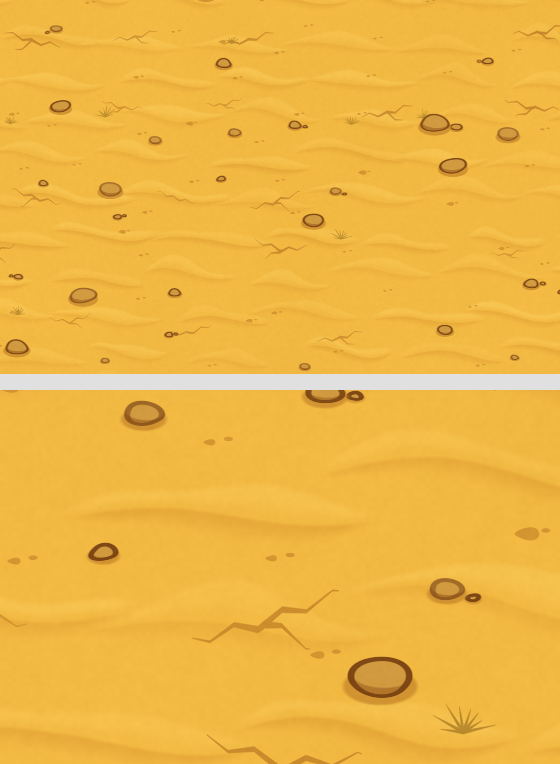
Top: the whole. Bottom: its middle third, enlarged.
Give the GLSL for this texture, as a Shadertoy shader.

```glsl
#define SAND      vec3(0.948, 0.727, 0.260)
#define SAND_LIT  vec3(0.968, 0.768, 0.315)
#define SAND_DARK vec3(0.905, 0.660, 0.222)
#define ROCK_TOP  vec3(0.820, 0.605, 0.250)
#define ROCK_SIDE vec3(0.700, 0.465, 0.170)
#define OUTLINE   vec3(0.480, 0.265, 0.070)
#define CRACK     vec3(0.780, 0.530, 0.165)
#define GRASS     vec3(0.690, 0.505, 0.150)
#define DUNE_CELL vec2(0.270, 0.105)
#define ROCK_CELL vec2(0.190, 0.150)
#define GRAIN     0.022

float pixel;

// Sine-free hash: two values in 0..1
vec2 hash2(vec2 p) {
    vec3 q = fract(p.xyx * vec3(0.1031, 0.1030, 0.0973));
    q += dot(q, q.yzx + 33.33);
    return fract((q.xx + q.yz) * q.zy);
}

float noise(vec2 p) {
    vec2 i = floor(p), f = fract(p);
    f = f * f * (3.0 - 2.0 * f);
    vec2 e = vec2(0.0, 1.0);
    return mix(mix(hash2(i).x, hash2(i + e.yx).x, f.x),
               mix(hash2(i + e.xy).x, hash2(i + e.yy).x, f.x), f.y);
}

float cover(float d) { return 1.0 - smoothstep(-0.75 * pixel, 0.75 * pixel, d); }

// Position inside a randomly shifted row of cells; id identifies the cell
vec2 scatter(vec2 p, vec2 size, float seed, out vec2 id) {
    vec2 g = p / size;
    g.x += 7.0 * hash2(vec2(floor(g.y) + 5.0, seed)).x;
    id = floor(g) + seed * vec2(17.0, 31.0);
    return (fract(g) - 0.5) * size;
}

// Segment that thins towards its end
float taper(vec2 p, vec2 a, vec2 b, float width) {
    vec2 v = b - a;
    float h = clamp(dot(p - a, v) / dot(v, v), 0.0, 1.0);
    return length(p - a - v * h) - width * (1.0 - 0.85 * h);
}

// Wavy crests: lit slope above, shade fading out below
vec3 dunes(vec2 p) {
    float lit = 0.0, shade = 0.0;
    for (int j = -1; j <= 1; j++)
    for (int i = -1; i <= 1; i++) {
        vec2 id, step2 = vec2(i, j) * DUNE_CELL;
        vec2 q = scatter(p + step2, DUNE_CELL, 1.0, id) - step2;
        vec2 a = hash2(id), b = hash2(id + 71.3);
        q -= (a - 0.5) * vec2(0.08, 0.04);
        float u = q.x / mix(0.11, 0.18, b.x);
        float body = max(0.0, 1.0 - u * u);
        float crest = mix(0.008, 0.016, a.y) * sin(3.0 * u + 2.2 + 1.6 * b.y);
        float d = q.y - crest;
        float top = 0.002 + 0.036 * body * (0.7 + 0.3 * sin(4.0 * u + 6.3 * a.x));
        float ends = smoothstep(0.0, 0.5, body);
        float glow = smoothstep(0.0, 0.7 * top, d) * (1.0 - smoothstep(top - 0.005, top + 0.003, d));
        lit = max(lit, glow * ends * mix(0.35, 1.0, b.y));
        float under = (1.0 - smoothstep(-0.004, 0.001, d)) * smoothstep(-0.024 * body - 0.003, 0.0, d);
        shade = max(shade, under * ends * mix(0.5, 1.0, a.x));
    }
    return mix(mix(SAND, SAND_LIT, lit), SAND_DARK, shade);
}

// Forked, kinked cracks
float cracks(vec2 p) {
    vec2 id, q = scatter(p, vec2(0.36, 0.20), 2.0, id);
    vec2 a = hash2(id), b = hash2(id + 43.7);
    q -= (a - 0.5) * vec2(0.16, 0.09);
    if (b.x > 0.8) return 0.0;
    if (a.x > 0.6) q.x = -q.x;
    q /= mix(0.7, 1.1, b.y);
    q.y += 0.005 * (abs(fract(q.x * 22.0 + a.y) - 0.5) * 4.0 - 1.0);
    float d = taper(q, vec2(0), vec2(-0.065, mix(-0.018, 0.012, a.y)), 0.0034);
    d = min(d, taper(q, vec2(0), vec2(0.070, 0.026), 0.0036));
    if (b.x < 0.62) d = min(d, taper(q, vec2(0.004, 0.0), vec2(0.045, -0.020), 0.0030));
    return cover(d) * mix(0.6, 1.0, b.y);
}

// Fans of thin blades
float grass(vec2 p) {
    vec2 id, q = scatter(p, vec2(0.30, 0.27), 3.0, id);
    vec2 a = hash2(id), b = hash2(id + 19.1);
    if (b.x > 0.42) return 0.0;
    q -= (a - 0.5) * vec2(0.2, 0.16);
    float d = 1.0;
    for (int i = 0; i < 8; i++) {
        vec2 r = hash2(id + float(i) * 3.7);
        float angle = mix(-1.35, 1.35, float(i) / 7.0) + 0.25 * (r.x - 0.5);
        float len = mix(0.018, 0.029, b.y) * mix(0.65, 1.15, r.y);
        d = min(d, taper(q, vec2(0), len * vec2(sin(angle), cos(angle)), 0.0018));
    }
    return cover(d) * 0.85;
}

// Outlined stone of half width r, with lit top and ground shadow
vec3 stone(vec3 col, vec2 q, float r, vec2 rnd) {
    vec2 s = q / r;
    s.y = (s.y + 0.12 * (rnd.x - 0.5) * s.x) / (s.y > 0.0 ? 0.66 : 0.52);
    float t = atan(s.y, s.x);
    float rim = 1.0 + 0.05 * sin(2.0 * t + 6.3 * rnd.x) + 0.04 * sin(3.0 * t + 6.3 * rnd.y);
    float d = (length(s) - rim) * r * 0.72;
    float ground = length((q + vec2(0.0, 0.22 * r)) / vec2(1.12, 0.56)) - r;
    col = mix(col, CRACK, 0.75 * (1.0 - smoothstep(-0.003, 0.002, ground)));
    float face = length((s - vec2(0.04, 0.30)) / vec2(0.92, 0.80)) - 1.0;
    vec3 fill = mix(ROCK_TOP, ROCK_SIDE, smoothstep(-0.08, 0.08, face));
    float line = 0.0016 + 0.02 * r;
    float ink = mix(0.5, 0.95, smoothstep(0.1, 0.5, rnd.y));
    fill = mix(fill, OUTLINE, ink * cover(abs(d + line) - line));
    return mix(col, fill, cover(d));
}

vec3 rocks(vec3 col, vec2 p) {
    vec2 id, q = scatter(p, ROCK_CELL, 4.0, id);
    vec2 a = hash2(id), b = hash2(id + 57.9);
    if (b.x > 0.64) return col;
    float r = mix(0.012, 0.042, b.y * b.y);
    q -= (a - 0.5) * (ROCK_CELL - r * vec2(4.0, 2.4));
    if (b.x < 0.26) {
        float side = a.x > 0.5 ? 1.0 : -1.0;
        col = stone(col, q - r * vec2(1.45 * side, a.y - 0.6), max(0.007, 0.42 * r), a.yx);
    }
    return stone(col, q, r, a);
}

// Flat, faint specks of gravel
float gravel(vec2 p) {
    vec2 id, q = scatter(p, vec2(0.13, 0.12), 5.0, id);
    vec2 a = hash2(id), b = hash2(id + 88.2);
    if (b.x > 0.4) return 0.0;
    q -= (a - 0.5) * 0.09;
    float r = mix(0.004, 0.011, b.y * b.y);
    float d = length(q / vec2(1.0, 0.5 + 0.2 * q.x / r)) - r;
    d = min(d, length((q - vec2(0.017, 0.003)) / vec2(1.0, 0.5)) - 0.004);
    return cover(d * 0.7) * 0.7;
}

void mainImage(out vec4 fragColor, in vec2 fragCoord) {
    pixel = 1.0 / iResolution.y;
    vec2 p = fragCoord * pixel;
    vec2 warp = 0.012 * vec2(noise(p * 9.0), noise(p * 9.0 + 40.0));
    vec3 col = dunes(p + warp);
    col = mix(col, CRACK, cracks(p + 0.4 * warp));
    col = mix(col, CRACK, gravel(p));
    col = mix(col, GRASS, grass(p));
    col = rocks(col, p);

    // Paper-like grain and slow drift of tone
    float grain = 0.6 * noise(p * 260.0) + 0.4 * noise(p * 90.0) - 0.5;
    col += GRAIN * grain + 0.012 * (noise(p * 5.0) - 0.5);
    fragColor = vec4(col, 1.0);
}
```
